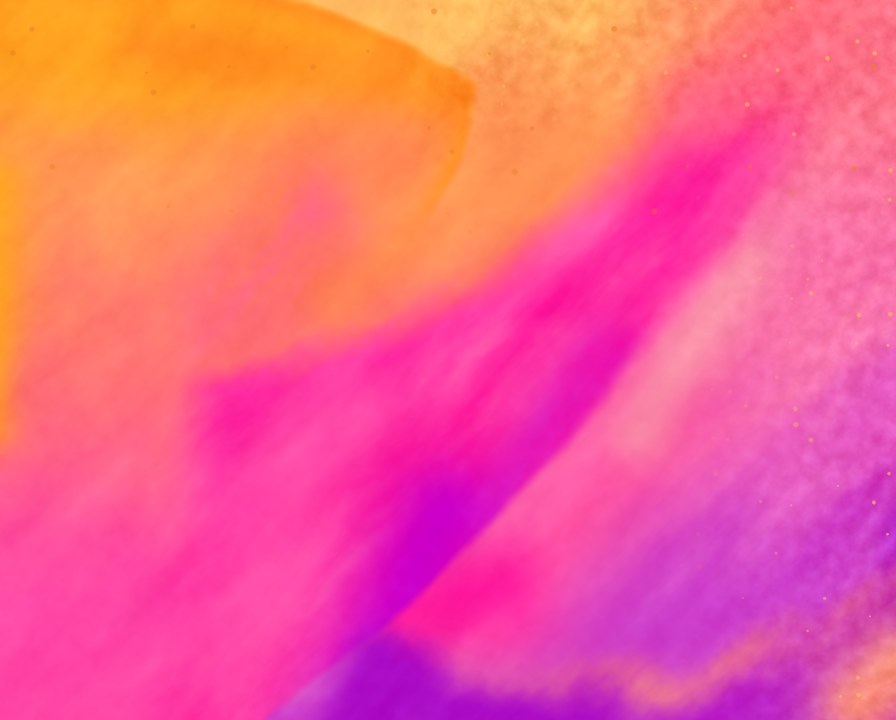
Give the GLSL for this background, as a Shadertoy shader.

```glsl
// Abstract wash of liquid paint: orange folds, a magenta sweep and violet pools.

const vec3 ORANGE = vec3(1.0, 0.64, 0.13);
const vec3 AMBER  = vec3(1.0, 0.55, 0.13);
const vec3 PEACH  = vec3(1.0, 0.73, 0.38);
const vec3 APRICOT = vec3(1.0, 0.59, 0.34);
const vec3 SALMON = vec3(1.0, 0.46, 0.45);
const vec3 CORAL  = vec3(1.0, 0.38, 0.52);
const vec3 PINK   = vec3(1.0, 0.28, 0.65);
const vec3 HOT    = vec3(1.0, 0.12, 0.62);
const vec3 ROSE   = vec3(0.98, 0.45, 0.66);
const vec3 ORCHID = vec3(0.91, 0.37, 0.76);
const vec3 VIOLET = vec3(0.80, 0.23, 0.79);
const vec3 PURPLE = vec3(0.80, 0.0, 0.79);
const vec3 PLUM   = vec3(0.67, 0.04, 0.77);

vec2 hash2(vec2 p) {
    vec3 q = fract(p.xyx * vec3(0.1031, 0.1030, 0.0973));
    q += dot(q, q.yzx + 33.33);
    return fract((q.xx + q.yz) * q.zy);
}

float corner(vec2 cell, vec2 offset) {
    return dot(hash2(cell) * 2.0 - 1.0, offset);
}

float gradientNoise(vec2 p) {
    vec2 i = floor(p), f = fract(p), e = vec2(1, 0);
    vec2 u = f * f * f * (f * (f * 6.0 - 15.0) + 10.0);
    float low  = mix(corner(i, f), corner(i + e, f - e), u.x);
    float high = mix(corner(i + e.yx, f - e.yx), corner(i + 1.0, f - 1.0), u.x);
    return mix(low, high, u.y);
}

float fbm(vec2 p) {
    float sum = 0.0, gain = 1.0;
    for (int i = 0; i < 5; i++) {
        sum += gain * gradientNoise(p);
        p = mat2(1.6, 1.2, -1.2, 1.6) * p + 7.3;
        gain *= 0.5;
    }
    return sum;
}

// Parabola through three points
float curve(float t, vec2 a, vec2 b, vec2 c) {
    float s = (b.y - a.y) / (b.x - a.x);
    float k = ((c.y - b.y) / (c.x - b.x) - s) / (c.x - a.x);
    return a.y + (t - a.x) * (s + k * (t - b.x));
}

// Soft brush stroke from a to b
float stroke(vec2 p, vec2 a, vec2 b, float radius) {
    vec2 ab = b - a;
    vec2 d = p - a - ab * clamp(dot(p - a, ab) / dot(ab, ab), 0.0, 1.0);
    return exp(-dot(d, d) / (radius * radius));
}

float soft(float d, float width) {
    return smoothstep(-width, width, d);
}

// Sparse round droplets, one at most per cell
float droplets(vec2 p, float density) {
    vec2 rnd = hash2(floor(p) + 19.0);
    float d = length(fract(p) - 0.3 - 0.4 * rnd);
    float size = 0.08 + 0.14 * rnd.x;
    return step(hash2(floor(p) + 71.0).x, density) * (1.0 - smoothstep(size * 0.4, size, d));
}

void mainImage(out vec4 fragColor, in vec2 fragCoord) {
    vec2 canvas = fragCoord / iResolution.xy * vec2(1.243, 1.0);
    vec2 p = canvas + 0.02 * vec2(fbm(canvas * 4.0), fbm(canvas * 4.0 + 31.0));
    vec2 along = vec2(dot(p, vec2(0.68, 0.73)), dot(p, vec2(-0.73, 0.68)));
    float streak = fbm(along * vec2(4.0, 13.0));
    float cloud = fbm(p * 6.0 + 3.0);

    // Left wash, from orange down to pink
    vec3 col = mix(PINK, SALMON, smoothstep(0.15, 0.52, p.y + 0.06 * cloud));
    col = mix(col, APRICOT, smoothstep(0.46, 0.74, p.y - 0.15 * p.x + 0.1 * cloud));
    col = mix(col, ORANGE, smoothstep(0.74, 0.93, p.y + 0.05 * cloud));
    col = mix(col, ORANGE, stroke(p, vec2(-0.02, 0.42), vec2(-0.01, 0.74), 0.045));

    // Pale wash outside the orange fold
    float foldTop = curve(p.x, vec2(0.16, 1.04), vec2(0.485, 0.97), vec2(0.66, 0.885)) - p.y;
    float foldSide = curve(p.y, vec2(0.64, 0.55), vec2(0.78, 0.64), vec2(0.89, 0.662)) - p.x;
    float fold = min(foldTop, foldSide);
    vec3 outer = mix(APRICOT, PEACH, smoothstep(0.78, 0.98, p.y - 0.3 * (p.x - 0.7) + 0.05 * streak));
    outer = mix(outer, SALMON, smoothstep(0.8, 1.15, p.x));
    col = mix(col, outer, soft(-fold, 0.012) * smoothstep(0.55, 0.75, p.y));

    // Fold rim and smears inside it
    float inside = soft(fold, 0.01);
    col = mix(col, vec3(1.0, 0.52, 0.32), inside * stroke(p, vec2(0.42, 0.72), vec2(0.54, 0.79), 0.1));
    col = mix(col, AMBER, 0.8 * inside * stroke(p, vec2(0.2, 0.94), vec2(0.62, 0.88), 0.04));
    col = mix(col, AMBER, 0.9 * inside * exp(-fold * fold / 0.0007) * smoothstep(0.6, 0.75, p.y));
    col = mix(col, vec3(1.0, 0.53, 0.29), 0.8 * stroke(p, vec2(0.46, 0.58), vec2(0.58, 0.68), 0.045));
    float smear = stroke(p, vec2(0.31, 0.54), vec2(0.43, 0.7), 0.07);
    col = mix(col, CORAL, smear * clamp(0.65 + 1.2 * streak, 0.0, 1.0));

    // Magenta sweep
    float sweepTop = curve(p.x, vec2(0.31, 0.48), vec2(0.65, 0.6), vec2(0.94, 0.83)) - p.y;
    float sweepSide = p.x - curve(p.y, vec2(0.13, 0.53), vec2(0.47, 0.86), vec2(0.79, 1.08));
    float sweep = soft(sweepTop + 0.05 * streak, 0.03 + 0.05 * smoothstep(0.5, 0.8, p.x));
    sweep *= smoothstep(0.23, 0.34, p.x + 0.1 * (0.5 - p.y)) * (1.0 - smoothstep(0.78, 0.93, p.y));
    vec3 magenta = mix(HOT, PINK, clamp(0.45 + 1.1 * streak, 0.0, 1.0));
    magenta = mix(magenta, PINK, 0.9 * stroke(p, vec2(0.3, 0.1), vec2(0.46, 0.42), 0.09));
    magenta = mix(magenta, PURPLE, (0.5 + 0.5 * streak) * stroke(p, vec2(0.66, 0.28), vec2(0.85, 0.5), 0.05));
    magenta = mix(magenta, PURPLE, stroke(p, vec2(0.47, -0.02), vec2(0.61, 0.28), 0.07));
    col = mix(col, magenta, sweep);
    col = mix(col, CORAL, 0.75 * stroke(p, vec2(0.98, 0.85), vec2(1.18, 0.95), 0.07));

    // Right wash: violet low on the right, rose above
    vec3 right = mix(VIOLET, ORCHID, smoothstep(0.16, 0.38, p.y + 0.1 * streak));
    right = mix(right, ROSE, smoothstep(0.3, 0.52, p.y - 0.5 * (p.x - 1.0) + 0.1 * streak));
    right = mix(right, SALMON, 0.6 * smoothstep(0.64, 0.9, p.y));
    right = mix(right, vec3(1.0, 0.35, 0.65), stroke(p, vec2(0.68, 0.16), vec2(0.91, 0.42), 0.1));
    right = mix(right, HOT, stroke(p, vec2(0.55, 0.14), vec2(0.7, 0.18), 0.07));
    right = mix(right, vec3(0.97, 0.57, 0.64), 0.75 * stroke(p, vec2(0.89, 0.4), vec2(1.04, 0.64), 0.045));
    right = mix(right, PLUM, 0.75 * stroke(p, vec2(1.27, 0.15), vec2(1.26, 0.26), 0.06));
    col = mix(col, right, soft(sweepSide, 0.012 + 0.06 * smoothstep(0.3, 0.9, p.y)));

    // Purple pool and peach ribbon along the bottom
    float ribbon = p.y - curve(p.x, vec2(0.53, 0.13), vec2(0.89, 0.05), vec2(1.2, 0.16)) + 0.05 * cloud;
    float pool = soft(-ribbon - 0.02, 0.04) * smoothstep(0.42, 0.48, p.x - 0.4 * p.y);
    col = mix(col, PLUM, pool * (1.0 - 0.5 * smoothstep(0.75, 1.1, p.x)));
    float band = exp(-ribbon * ribbon / 0.0009) * smoothstep(0.5, 0.9, p.x);
    col = mix(col, vec3(0.92, 0.42, 0.56), band * clamp(0.65 + streak, 0.0, 1.0));
    col = mix(col, vec3(0.98, 0.57, 0.5), stroke(p, vec2(1.19, 0.02), vec2(1.25, 0.08), 0.07));

    // Streaks, grain and spatter
    col += vec3(0.02, 0.08, 0.04) * (streak + 0.5 * cloud);
    float dusty = clamp(smoothstep(0.9, 1.25, p.x) + smoothstep(0.75, 0.95, p.y) * smoothstep(0.5, 0.7, p.x), 0.0, 1.0);
    col += (0.02 + 0.09 * dusty) * fbm(canvas * 40.0) * vec3(0.6, 1, 1);
    col = mix(col, PEACH, 0.7 * dusty * droplets(canvas * 45.0, 0.09));
    col = mix(col, AMBER * 0.9, 0.5 * smoothstep(0.6, 0.8, p.y) * droplets(canvas * 36.0, 0.05));
    fragColor = vec4(clamp(col, 0.0, 1.0), 1.0);
}
```
